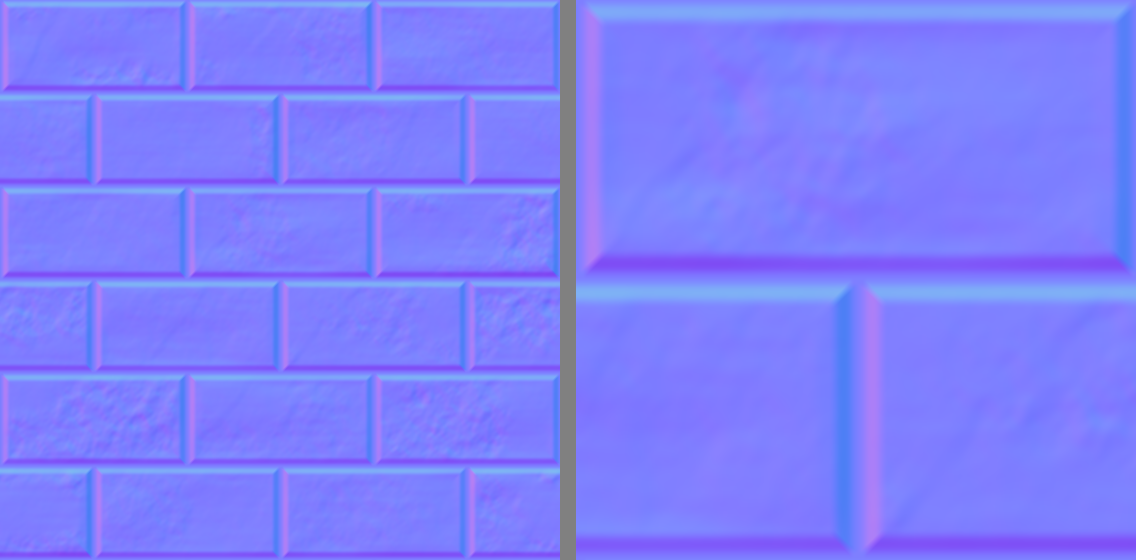
Left: the whole. Right: its middle third, enlarged.
Reproduce this texture map procedurally as a WebGL 1 fragment shader.

```glsl
precision highp float;
// Normal map of a running-bond brick wall with bevelled edges and patchy wear.

uniform vec2 u_resolution;

#define ROWS 6.0            // courses down the canvas
#define BRICKS 3.0          // bricks across the canvas
#define JOINT 0.011         // half joint width, in course heights
#define BEVEL 0.08          // bevel width
#define BEVEL_HEIGHT 0.0215 // rise from joint to brick face
#define CORNER 0.022        // corner radius
#define WEAR 0.024          // relief of the chipped patches
#define ROUGHNESS 0.0035    // fine relief everywhere
#define WAVINESS 0.022      // broad undulation of the face
#define GRAIN 0.0011        // horizontal grain
#define CREASE 0.0028       // step height of diagonal creases
#define SAMPLE_STEP 0.018   // spacing of the slope samples

float hash(vec2 p) {
  vec3 q = fract(p.xyx * 0.1031);
  q += dot(q, q.yzx + 33.33);
  return fract((q.x + q.y) * q.z);
}

float noise(vec2 p) {
  vec2 i = floor(p), f = fract(p);
  f = f * f * f * (f * (f * 6.0 - 15.0) + 10.0);
  return mix(mix(hash(i), hash(i + vec2(1.0, 0.0)), f.x),
             mix(hash(i + vec2(0.0, 1.0)), hash(i + 1.0), f.x), f.y);
}

float fbm(vec2 p) {
  float sum = 0.0, gain = 0.6;
  for (int i = 0; i < 3; i++) {
    sum += gain * (noise(p) - 0.5);
    p = mat2(0.8, 0.6, -0.6, 0.8) * p * 1.8 + 7.3;
    gain *= 0.42;
  }
  return sum;
}

float roundedBox(vec2 p, vec2 halfSize, float radius) {
  vec2 q = abs(p) - halfSize + radius;
  return length(max(q, 0.0)) + min(max(q.x, q.y), 0.0) - radius;
}

// Relief inside one brick; p is centred on it, id selects its variation.
float faceRelief(vec2 p, vec2 id) {
  vec2 seed = id * 19.0 + 40.0;
  vec2 q = p + seed;

  // Chipped patches, heavy on some bricks and faint on others
  float amount = hash(id + 3.7);
  float patches = smoothstep(0.45, 0.85, noise(q * 1.6) + 0.3 * noise(q * 4.0));
  float wear = WEAR * patches * mix(0.1, 1.0, amount * amount);
  vec2 tilted = mat2(0.9, 0.43, -0.43, 0.9) * q;
  float relief = (wear + ROUGHNESS) * fbm(tilted * vec2(7.5, 6.5));

  // Broad waves and grain
  relief += WAVINESS * (noise(q * vec2(1.2, 2.3) + 11.0) - 0.5);
  relief += GRAIN * noise(q * vec2(2.0, 17.0));

  // Soft diagonal crease on some bricks, raised or sunk
  float slant = mix(0.35, 0.9, hash(id + 8.1));
  float across = p.x - slant * p.y + 1.4 * (hash(id + 5.3) - 0.5);
  across += 0.12 * (noise(q * 4.0) - 0.5);
  float side = floor(hash(id + 1.9) * 3.0) - 1.0;
  relief += CREASE * side * smoothstep(-0.06, 0.06, across);
  return relief;
}

// Wall height at p, measured in course heights
float wallHeight(vec2 p) {
  float row = floor(p.y);
  float shift = 1.0 - mod(row, 2.0);
  float column = floor((p.x + shift) * 0.5);
  vec2 local = vec2(p.x + shift - 2.0 * column - 1.0, p.y - row - 0.5);
  vec2 id = vec2(mod(column, BRICKS), mod(row, ROWS));

  float inside = -roundedBox(local, vec2(1.0, 0.5) - JOINT, CORNER);
  float rise = smoothstep(0.0, BEVEL, inside);
  float faceBlend = smoothstep(0.0, 2.0 * BEVEL, inside);
  return rise * BEVEL_HEIGHT + faceBlend * faceRelief(local, id);
}

void main() {
  vec2 uv = gl_FragCoord.xy / u_resolution;
  vec2 p = uv * vec2(2.0 * BRICKS, ROWS) - vec2(0.008, 0.006);

  // Slope by central differences
  vec2 e = vec2(SAMPLE_STEP, 0.0);
  vec2 slope = vec2(wallHeight(p + e.xy) - wallHeight(p - e.xy),
                    wallHeight(p - e.yx) - wallHeight(p + e.yx)) / (2.0 * SAMPLE_STEP);

  // Left edges lean to red, upper edges to green
  vec3 normal = normalize(vec3(slope - vec2(0.01, 0.005), 1.0));
  gl_FragColor = vec4(0.5 + 0.5 * normal, 1.0);
}
```
